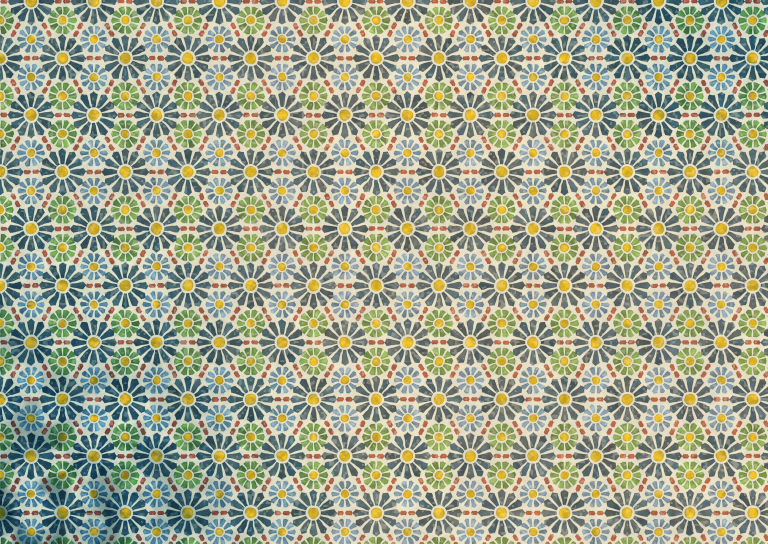
A Shadertoy shader for this pattern:

```glsl
// Worn mosaic of twelve-petal rosettes with green and blue florets and red lozenges.

// Layout, in units of the distance between neighbouring rosettes
const float UNITS_HIGH = 8.67;
const float ROW = 0.906;
const vec2 ORIGIN = vec2(4.496, 5.024);
const float WOBBLE = 0.016;

// Flowers: petal count, inner radius, tip radius, side slope
const vec4 ROSETTE = vec4(12.0, 0.125, 0.375, 0.185);
const vec4 GREEN_FLORET = vec4(10.0, 0.095, 0.228, 0.235);
const vec4 BLUE_FLORET = vec4(10.0, 0.090, 0.220, 0.200);

// Lozenges: half length, half width, offset from the middle of an edge
const vec3 LOZENGE = vec3(0.058, 0.033, 0.068);

const vec3 CREAM = vec3(0.93, 0.91, 0.82);
const vec3 SLATE = vec3(0.42, 0.44, 0.42);
const vec3 SLATE_BLUE = vec3(0.35, 0.42, 0.45);
const vec3 GREEN = vec3(0.51, 0.61, 0.31);
const vec3 BLUE = vec3(0.52, 0.61, 0.68);
const vec3 RED = vec3(0.76, 0.42, 0.30);
const vec3 YELLOW = vec3(0.90, 0.74, 0.16);
const vec3 AGE_GAMMA = vec3(2.1, 1.4, 1.12);

float hash(vec2 p) {
    return fract(sin(dot(p, vec2(127.1, 311.7))) * 43758.5453);
}

float noise(vec2 p) {
    vec2 i = floor(p), f = fract(p);
    f = f * f * (3.0 - 2.0 * f);
    return mix(mix(hash(i), hash(i + vec2(1, 0)), f.x),
               mix(hash(i + vec2(0, 1)), hash(i + vec2(1, 1)), f.x), f.y);
}

float fbm(vec2 p) {
    float sum = 0.0, amp = 0.5;
    for (int i = 0; i < 4; i++) {
        sum += amp * noise(p);
        p = p * 2.03 + 17.3;
        amp *= 0.5;
    }
    return sum / 0.9375;
}

float cover(float d, float aa) {
    return smoothstep(aa, -aa, d);
}

// Painted tile with a slightly darker rim
void paint(inout vec3 col, vec3 ink, float d, float aa) {
    ink *= 1.0 - 0.13 * smoothstep(-0.022, 0.0, d);
    col = mix(col, ink, cover(d, aa));
}

// Ring of tapered petals around a yellow disc
void flower(inout vec3 col, vec2 p, vec2 centre, vec4 shape, float blunt,
            vec3 ink, vec3 altInk, float aa) {
    vec2 d = p - centre;
    float sector = 6.2831853 / shape.x;
    float index = round(atan(d.y, d.x) / sector);
    float angle = index * sector;
    vec2 axis = vec2(cos(angle), sin(angle));
    float along = dot(d, axis);
    float across = abs(dot(d, vec2(-axis.y, axis.x)));
    float side = across - shape.w * along;
    float tip = (along + blunt * across - shape.z) / length(vec2(1.0, blunt));
    float petal = max(max(side, tip), shape.y - along);

    vec2 id = round(centre * vec2(2.0, 3.0 / ROW));
    float vary = hash(id + mod(index, shape.x) * vec2(7.3, 3.1));
    paint(col, mix(ink, altInk, vary) * (0.88 + 0.24 * fract(vary * 9.7)), petal, aa);
    paint(col, YELLOW, length(d) - shape.y * 0.7, aa);
}

// Pair of pointed lozenges set end to end along an edge
float lozengePair(vec2 d, vec2 axis) {
    float along = abs(abs(dot(d, axis)) - LOZENGE.z);
    float across = abs(dot(d, vec2(-axis.y, axis.x)));
    return max(across - LOZENGE.y, (along + 0.6 * across - LOZENGE.x) / 1.166);
}

void mainImage(out vec4 fragColor, in vec2 fragCoord) {
    vec2 uv = fragCoord / iResolution.xy;
    vec2 paper = fragCoord / iResolution.y * UNITS_HIGH;
    float aa = UNITS_HIGH / iResolution.y * 0.75;

    // Hand-cut edges, then fold into one quarter of the repeat
    vec2 p = paper - ORIGIN;
    p += WOBBLE * (vec2(noise(paper * 14.0), noise(paper * 14.0 + 51.0)) - 0.5);
    vec2 period = vec2(1.0, 2.0 * ROW);
    vec2 base = round(p / period) * period;
    vec2 flip = vec2(p.x < base.x ? -1.0 : 1.0, p.y < base.y ? -1.0 : 1.0);
    vec2 q = abs(p - base);

    // Tiles
    vec3 col = CREAM;
    flower(col, p, base, ROSETTE, 0.75, SLATE, SLATE_BLUE, aa);
    flower(col, p, base + flip * vec2(0.5, ROW), ROSETTE, 0.75, SLATE, SLATE_BLUE, aa);
    flower(col, p, base + flip * vec2(0.5, ROW / 3.0), GREEN_FLORET, 0.4, GREEN, GREEN * 1.12, aa);
    flower(col, p, base + flip * vec2(0.0, ROW / 1.5), BLUE_FLORET, 0.5, BLUE, BLUE * 1.08, aa);
    float red = lozengePair(q - vec2(0.25, 0.5 * ROW), normalize(vec2(0.5, ROW)));
    red = min(red, lozengePair(q - vec2(0.5, 0.0), vec2(1, 0)));
    red = min(red, lozengePair(q - vec2(0.0, ROW), vec2(1, 0)));
    paint(col, RED, red, aa);

    // Mottled pigment and paper grain
    float pigment = smoothstep(0.04, 0.35, distance(col, CREAM));
    float grain = fbm(paper * 11.0);
    float blotch = fbm(paper * 0.9);
    col *= 1.0 + (grain - 0.5) * mix(0.10, 0.42, pigment);
    col = mix(col, CREAM, pigment * 0.30 * smoothstep(0.58, 0.82, noise(paper * 23.0)));
    col *= 0.97 + 0.08 * (blotch - 0.5);

    // Cold, deep ageing at the left and in two corners; warm fade elsewhere
    float low = 1.0 - smoothstep(0.0, 0.55, length(uv * vec2(1.0, 0.8)));
    float high = 1.0 - smoothstep(0.0, 0.42, length(1.0 - uv));
    float left = 0.4 * (1.0 - smoothstep(0.0, 0.5, uv.x));
    float age = clamp(low + 0.8 * high + left + 0.3 * (blotch - 0.5), 0.0, 1.0);
    col = pow(max(col, 0.0), mix(vec3(1.0), AGE_GAMMA, age));
    float stain = low * low * smoothstep(0.35, 0.75, fbm(paper * 2.3 + 9.0));
    col *= mix(vec3(1.0), vec3(0.42, 0.58, 0.62), stain);
    col *= mix(vec3(1.0), vec3(1.01, 0.985, 0.94), (1.0 - age) * blotch);

    fragColor = vec4(clamp(col, 0.0, 1.0), 1.0);
}
```
